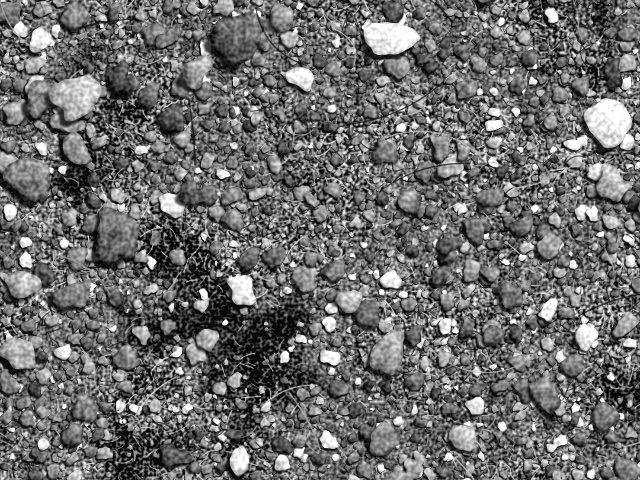
A WebGL 1 fragment shader for this texture:

```glsl
precision highp float;
// Stony ground in hard sunlight: grey pebbles over gritty soil, dry straw and dark moss.
uniform vec2 u_resolution;

const vec2 LIGHT = vec2(0.6, 0.8);          // direction towards the sun
const float SHADOW = 0.72;                  // strength of cast shadows
const float SOIL_TONE = 0.43;
const float MOSS_TONE = 0.14;
const float STONE_DARK = 0.34;
const float STONE_LIGHT = 0.76;
const float STONE_WHITE = 0.93;
const float WHITE_SHARE = 0.13;
const vec2 MOSS_CENTRE = vec2(0.36, 0.27);
const float CONTRAST = 1.1;
const float MID_TONE = 0.48;

vec4 hash4(vec2 p) {
  vec4 q = fract(p.xyxy * vec4(0.1031, 0.1030, 0.0973, 0.1099));
  q += dot(q, q.wzxy + 33.33);
  return fract((q.xxyz + q.yzzw) * q.zywx);
}

float gradientDot(vec2 cell, vec2 offset) {
  float a = 6.2832 * hash4(cell).x;
  return dot(vec2(cos(a), sin(a)), offset);
}

float gradientNoise(vec2 p) {
  vec2 i = floor(p), f = p - i;
  vec2 u = f * f * f * (f * (f * 6.0 - 15.0) + 10.0);
  vec2 e = vec2(1.0, 0.0);
  float lower = mix(gradientDot(i, f), gradientDot(i + e.xy, f - e.xy), u.x);
  float upper = mix(gradientDot(i + e.yx, f - e.yx), gradientDot(i + 1.0, f - 1.0), u.x);
  return mix(lower, upper, u.y);
}

mat2 rotation(float a) {
  return mat2(cos(a), sin(a), -sin(a), cos(a));
}

// Share of moss at a place, densest around MOSS_CENTRE
float mossCover(vec2 p) {
  vec2 q = p - MOSS_CENTRE;
  float n = 0.8 * gradientNoise(p * 3.0 + 7.0) + 0.6 * gradientNoise(p * 9.0);
  return smoothstep(0.08, 0.5, n + 0.48 * exp(-9.0 * dot(q, q)) - 0.06);
}

// Rounded, slightly lopsided block; negative inside
float stoneDistance(vec2 d, float radius, vec4 shape) {
  vec2 q = rotation(6.2832 * shape.x) * d;
  q.y /= mix(0.55, 0.95, shape.y);
  q.x *= 1.0 + 0.3 * (shape.z - 0.5) * q.y / radius;
  float power = mix(2.0, 3.4, shape.z);
  vec2 a = pow(abs(q) + 0.0001, vec2(power));
  float wobble = 1.0 + 0.09 * sin(3.0 * atan(q.y, q.x + 0.0001) + 40.0 * shape.y);
  return pow(a.x + a.y, 1.0 / power) - radius * wobble;
}

// One scatter of stones with their shadows, one per grid cell at most
void addStones(inout float tone, vec2 p, float size, float density, float seed) {
  vec2 g = p / size;
  g += 0.13 * vec2(gradientNoise(g * 3.0 + seed), gradientNoise(g * 3.0 + seed + 31.0));
  vec2 base = floor(g);
  float soft = 0.9 / (u_resolution.y * size);
  float grain = 0.2 * gradientNoise(p * 48.0) + 0.28 * gradientNoise(p * 125.0);
  for (int j = -1; j <= 1; j++) {
    for (int i = -1; i <= 1; i++) {
      vec2 id = base + vec2(float(i), float(j));
      vec4 place = hash4(id + seed);
      if (place.x > density * (1.0 - 0.75 * mossCover(id * size))) continue;
      vec4 shape = hash4(id + seed + 91.0);
      vec2 d = g - id - 0.2 - 0.6 * place.yz;
      float radius = mix(0.22, 0.5, place.w * place.w);
      float body = stoneDistance(d, radius, shape);
      float shadowEdge = stoneDistance(d + LIGHT * 0.3 * radius, radius, shape);
      tone *= 1.0 - SHADOW * (1.0 - smoothstep(-0.05, 0.06, shadowEdge));
      float shade = mix(STONE_DARK, STONE_LIGHT, shape.w / (1.0 - WHITE_SHARE));
      if (shape.w > 1.0 - WHITE_SHARE) shade = STONE_WHITE;
      shade += 0.13 * dot(d, LIGHT) / radius + grain;
      shade -= 0.14 * smoothstep(-0.1, 0.0, body);
      tone = mix(tone, shade, 1.0 - smoothstep(-soft, soft, body));
    }
  }
}

// Thin bent stalks, mostly pale, some dark
void addStraw(inout float tone, vec2 p, float size, float width, float density, float seed) {
  vec2 g = p / size, base = floor(g);
  float soft = 0.8 / u_resolution.y;
  for (int j = -1; j <= 1; j++) {
    for (int i = -1; i <= 1; i++) {
      vec2 id = base + vec2(float(i), float(j));
      vec4 h = hash4(id + seed), k = hash4(id + seed + 57.0);
      if (k.x > density) continue;
      vec2 q = rotation(6.2832 * h.z) * (g - id - h.xy);
      q.y += (k.y - 0.5) * q.x * q.x;
      float d = max(abs(q.y) * size - width, (abs(q.x) - mix(0.4, 0.85, h.w)) * size);
      float shade = k.z < 0.35 ? 0.1 : mix(0.6, 0.95, k.w);
      tone = mix(tone, shade, 0.8 * (1.0 - smoothstep(-soft, soft, d)));
    }
  }
}

void main() {
  vec2 p = gl_FragCoord.xy / u_resolution.y;
  float moss = mossCover(p);
  float grass = smoothstep(-0.25, 0.3, gradientNoise(p * 5.0 + 19.0));
  // Soil: coarse and fine grit, darkened under moss
  float grit = 0.4 * gradientNoise(p * 65.0) + 0.75 * gradientNoise(p * 150.0 + 5.0);
  float tone = mix(SOIL_TONE, MOSS_TONE, moss) + 0.2 * gradientNoise(p * 14.0);
  tone += grit * mix(0.65, 1.1, grass);
  // Layers from fine to large
  addStraw(tone, p, 0.022, 0.0011, 0.35 + 0.5 * grass - 0.2 * moss, 3.0);
  addStones(tone, p, 0.020, 0.75, 11.0);
  addStones(tone, p, 0.034, 0.72, 23.0);
  addStraw(tone, p, 0.030, 0.0011, 0.55 * grass, 37.0);
  addStones(tone, p, 0.056, 0.55, 41.0);
  addStones(tone, p, 0.110, 0.36, 67.0);
  addStraw(tone, p, 0.130, 0.0014, 0.22, 83.0);
  tone = MID_TONE + (tone - MID_TONE) * CONTRAST;
  gl_FragColor = vec4(vec3(clamp(tone, 0.03, 1.0)), 1.0);
}
```
